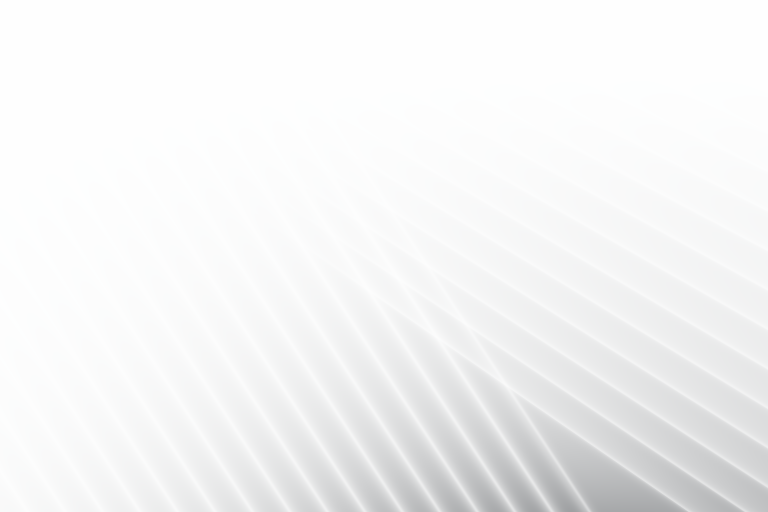
Write a Shadertoy shader that draws this background.

```glsl
// Soft white sheets: two fans of pale pleats crossing over a grey lower-right glow.

// Canvas units: x runs 0..1.5, y runs 0..1 from the lower left.
const float WIDTH = 1.5;

// Grey glow
const vec3 PAPER = vec3(0.996, 0.997, 0.997);
const vec3 SHADE_TINT = vec3(1.0, 0.985, 0.965);
const float GLOW_DEPTH = 0.31;
const float GLOW_CENTER = 1.25;
const float GLOW_SPREAD = 0.75;
const float GLOW_HEIGHT = 0.25;

// Steep pleats, counted leftwards from their last crease
const float STEEP_FOOT = 1.152;
const float STEEP_LEAN = 0.66;
const float STEEP_GAP = 0.0732;

// Shallow pleats, counted upwards from their lowest crease
const float SHALLOW_BASE = -0.1055;
const float SHALLOW_SLOPE = 0.69;
const float SHALLOW_GAP = 0.0771;
const float SHALLOW_FAN = 0.02;

// Crease highlights
const float CREASE_WIDTH = 0.0035;
const float SHEEN_WIDTH = 0.011;

// Thin bright core with a wider sheen, by distance from the crease
float crease(float dist) {
    float core = exp(-pow(dist / CREASE_WIDTH, 2.0));
    float sheen = exp(-pow(dist / SHEEN_WIDTH, 2.0));
    return 0.3 * core + 0.22 * sheen;
}

// Distance to the nearest crease; only creases numbered zero and up exist
float creaseDistance(float count, float gap) {
    return abs(count - max(round(count), 0.0)) * gap;
}

// Rounded folds: shadow swells between two creases
float steepShade(vec2 p) {
    float count = (STEEP_FOOT - p.x - STEEP_LEAN * p.y) / STEEP_GAP;
    float gap = STEEP_GAP / length(vec2(1.0, STEEP_LEAN));
    float fold = mix(0.72, 1.12, sin(3.14159265 * fract(count)));
    float inside = smoothstep(-0.1, 0.25, count);
    float light = crease(creaseDistance(count, gap));
    return mix(1.0, fold, inside) * (1.0 - light);
}

// Overlapping sheets: shadow deepens upwards to the edge of the next sheet
float shallowShade(vec2 p, float pixel) {
    float d = WIDTH - p.x;
    float slope = SHALLOW_SLOPE;
    float step_ = SHALLOW_GAP - SHALLOW_FAN * d;
    float count = (p.y - SHALLOW_BASE - slope * d) / step_;
    float gap = step_ / length(vec2(1.0, slope));
    float f = fract(count);
    float soft = clamp(1.5 * pixel / gap, 0.02, 0.5);
    float ramp = f * (1.0 - smoothstep(1.0 - soft, 1.0, f));
    float inside = smoothstep(-soft, 0.0, count);
    float sheet = mix(1.12, mix(0.72, 1.12, ramp), inside);
    float light = 0.8 * crease(creaseDistance(count, gap));
    float reach = smoothstep(0.4, 0.8, p.x);
    return mix(1.0, sheet * (1.0 - light), reach);
}

void mainImage(out vec4 fragColor, in vec2 fragCoord) {
    vec2 p = fragCoord / iResolution.xy * vec2(WIDTH, 1.0);
    float pixel = 1.0 / iResolution.y;

    // Glow fades sideways from its centre and upwards from the floor
    float side = (p.x - GLOW_CENTER) / GLOW_SPREAD;
    float glow = GLOW_DEPTH * exp(-side * side - p.y / GLOW_HEIGHT);
    glow *= 1.0 - smoothstep(0.55, 0.95, p.y);

    float shade = glow * steepShade(p) * shallowShade(p, pixel);
    fragColor = vec4(PAPER - shade * SHADE_TINT, 1.0);
}
```
